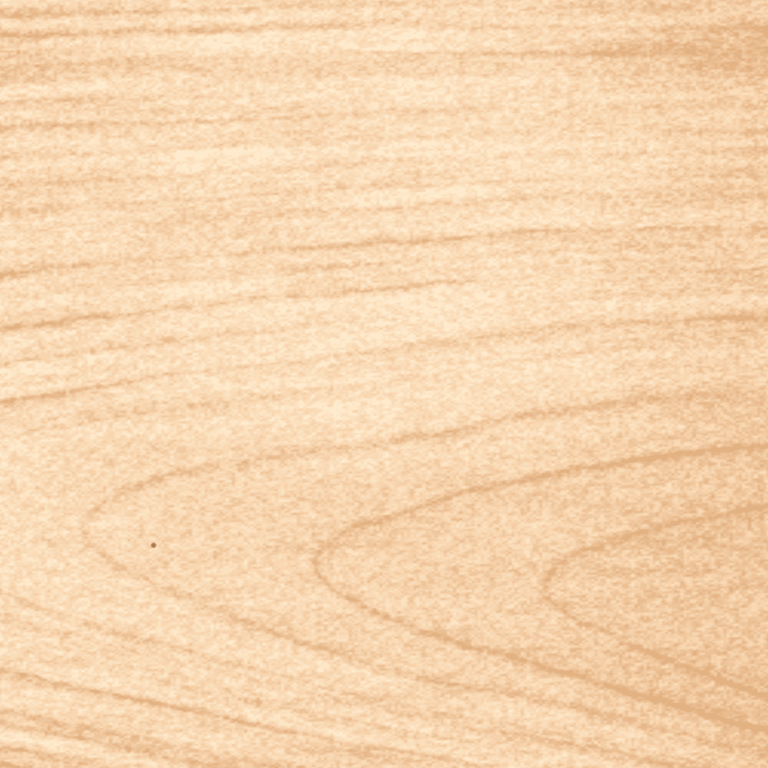
Reproduce this texture procedurally as a WebGL 2 fragment shader.

```glsl
#version 300 es
precision highp float;

uniform vec2 u_resolution;
out vec4 fragColor;

float hash(vec2 p) {
    vec3 q = fract(vec3(p.xyx) * 0.1031);
    q += dot(q, q.yzx + 33.33);
    return fract((q.x + q.y) * q.z);
}

// Value noise centred on zero
float noise(vec2 p) {
    vec2 cell = floor(p);
    vec2 f = fract(p);
    f = f * f * (3.0 - 2.0 * f);
    float low = mix(hash(cell), hash(cell + vec2(1, 0)), f.x);
    float high = mix(hash(cell + vec2(0, 1)), hash(cell + vec2(1, 1)), f.x);
    return mix(low, high, f.y) - 0.5;
}

float fbm(vec2 p) {
    float sum = 0.0;
    float amplitude = 0.6;
    for (int i = 0; i < 4; i++) {
        sum += amplitude * noise(p);
        p = p * 2.03 + 17.3;
        amplitude *= 0.5;
    }
    return sum;
}

// Growth ring number: nested hyperbolas opening to the right
float ringIndex(vec2 p) {
    float d = p.y - 0.315 + 0.12 * p.x;
    d += 0.016 * noise(p * vec2(4.0, 6.0) + 3.0);
    d += 0.005 * noise(p * vec2(28.0, 36.0));
    float flatten = d > 0.0 ? 0.4 * smoothstep(0.3, 0.75, d)
                            : 0.5 * smoothstep(0.1, 0.26, -d);
    float spread = d > 0.0 ? d : 1.45 * d;
    float radius = (sqrt(spread * spread + 0.0225) - 0.15) / 0.205;
    float ring = (radius - p.x * (1.0 - flatten) + 0.71) / 0.3;
    return ring + 0.7 * max(ring - 3.0, 0.0);
}

// Darkness of the late wood lines around a point
float ringLines(vec2 p, float ring, float slope) {
    float dark = 0.0;
    for (int i = -1; i <= 2; i++) {
        float id = floor(ring) + float(i);
        float outer = step(2.5, id);
        float side = step(p.y, 0.3 - 0.12 * p.x) * outer;
        float seed = hash(vec2(id + 40.0, 7.0 + 11.0 * side));
        float offset = outer * 0.5 * (seed - 0.5);
        float s = (ring - id - offset) / slope;

        float faded = mix(0.2, 0.55, fract(seed * 7.31)) * mix(1.15, 0.7, p.x);
        float strength = mix(0.48, faded, outer);
        strength *= step(-0.5, id) * (id == 2.0 ? 0.7 : 1.0);
        strength *= 0.85 + 0.9 * noise(vec2(p.x * 4.0, id * 7.7 + side * 3.0));

        float width = id == 2.0 ? 0.0065 : 0.0042;
        float core = exp(-s * s / (width * width));
        float halo = exp(-abs(s) / (s < 0.0 ? 0.016 : 0.006));
        dark += strength * (0.7 * core + 0.45 * halo);
    }
    return dark;
}

vec3 woodColor(float tone) {
    vec3 dark = vec3(0.905, 0.72, 0.54);
    vec3 middle = vec3(0.97, 0.833, 0.682);
    vec3 light = vec3(0.998, 0.918, 0.80);
    vec3 color = mix(dark, middle, clamp(tone * 2.0, -0.2, 1.0));
    return mix(color, light, clamp(tone * 2.0 - 1.0, 0.0, 1.0));
}

void main() {
    vec2 p = gl_FragCoord.xy / u_resolution;
    float ring = ringIndex(p);
    float e = 0.003;
    vec2 gradient = vec2(ringIndex(p + vec2(e, 0)), ringIndex(p + vec2(0, e))) - ring;
    float slope = max(length(gradient) / e, 2.5);

    // Broad light and shade
    float tone = 0.7 + 0.36 * fbm(p * vec2(1.6, 4.0) + 5.0);
    tone -= 0.26 * smoothstep(0.6, 1.05, p.x);
    tone -= 0.16 * smoothstep(0.3, 0.0, length(p - vec2(1.0, 1.0)));
    tone -= 0.13 * smoothstep(3.0, 1.5, ring);
    tone += 0.14 * smoothstep(0.45, 0.1, length((p - vec2(0.55, 0.62)) * vec2(0.7, 1.2)));

    // Streaks following the rings, and straighter fibres
    float outside = smoothstep(2.2, 3.8, ring);
    tone += 0.55 * outside * fbm(vec2(p.x * 2.2, ring * 1.3));
    tone += 0.3 * outside * noise(vec2(p.x * 4.0, ring * 4.0 + 9.0));
    float fibre = p.y - 0.05 * p.x;
    tone += 0.22 * noise(vec2(p.x * 7.0, fibre * 75.0));

    tone -= ringLines(p, ring, slope);

    // Fine mottled grain
    tone += 0.46 * noise(vec2(p.x * 125.0, fibre * 215.0));
    tone += 0.44 * noise(vec2(p.x * 250.0, fibre * 340.0) + 31.0);

    // Tiny pin knot
    float knot = smoothstep(0.005, 0.0015, length(p - vec2(0.2, 0.29)));
    vec3 color = mix(woodColor(tone), vec3(0.62, 0.38, 0.22), 0.8 * knot);
    fragColor = vec4(color, 1.0);
}
```
